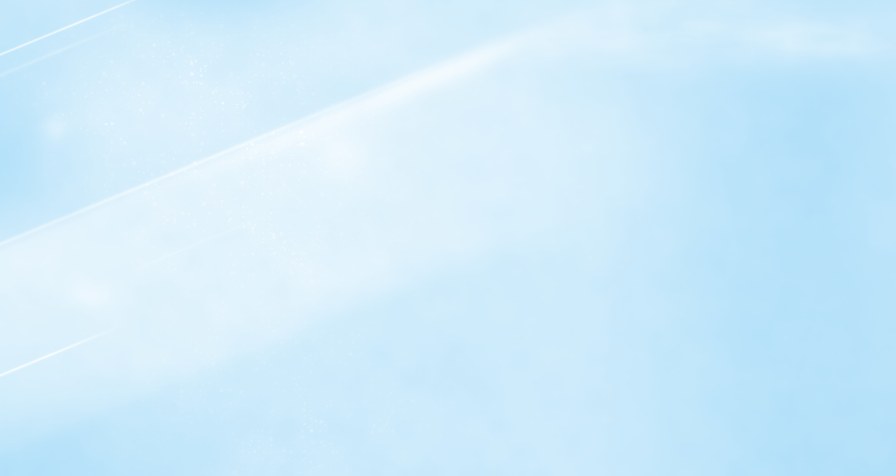
A Shadertoy shader for this background:

```glsl
// Pale blue sky with a broad slanting light beam, thin streaks, soft glows and fine sparkle dust.
#define DEEP_BLUE vec3(0.690, 0.875, 0.975)
#define WHITE vec3(1.0)
#define SLOPE 0.41
#define BEAM_TOP 0.485
#define BEAM_BOTTOM 0.045
#define BEAM_LIGHT 0.22
#define CLOUD_AMOUNT 0.16
#define GRAIN_AMOUNT 0.11
#define DUST_LIGHT 0.30
#define DUST_CELLS 48.0

float hash(vec2 p) {
    return fract(sin(dot(p, vec2(127.1, 311.7))) * 43758.5453);
}

float noise(vec2 p) {
    vec2 i = floor(p), f = fract(p);
    f = f * f * (3.0 - 2.0 * f);
    return mix(mix(hash(i), hash(i + vec2(1, 0)), f.x),
               mix(hash(i + vec2(0, 1)), hash(i + vec2(1, 1)), f.x), f.y);
}

float fbm(vec2 p) {
    float sum = 0.0, weight = 0.5;
    for (int i = 0; i < 5; i++) {
        sum += weight * noise(p);
        p = mat2(1.6, 1.2, -1.2, 1.6) * p + 7.3;
        weight *= 0.5;
    }
    return sum;
}

// Soft elliptical spot, 1 at its centre
float spot(vec2 p, vec2 centre, vec2 radius) {
    vec2 q = (p - centre) / radius;
    return exp(-dot(q, q));
}

// Thin slanted line that fades out towards the right
float streak(vec2 p, float offset, float endX, float width) {
    float d = (p.y - SLOPE * p.x - offset) / width;
    return exp(-d * d) * (1.0 - smoothstep(0.35 * endX, endX, p.x));
}

// Scattered dots of varied size, one at most per cell
float dust(vec2 p) {
    float sum = 0.0;
    for (int layer = 0; layer < 3; layer++) {
        vec2 q = p * DUST_CELLS * (1.0 + 0.45 * float(layer)) + 17.0 * float(layer);
        vec2 cell = floor(q);
        vec2 centre = 0.3 + 0.4 * vec2(hash(cell), hash(cell + 31.0));
        float radius = mix(0.14, 0.30, hash(cell + 57.0));
        float dotShape = 1.0 - smoothstep(0.3 * radius, radius, length(fract(q) - centre));
        sum += dotShape * step(0.5, hash(cell + 83.0)) * hash(cell + 11.0);
    }
    return sum;
}

void mainImage(out vec4 fragColor, in vec2 fragCoord) {
    vec2 p = fragCoord / iResolution.y;
    p.x *= 1.882 * iResolution.y / iResolution.x;
    float slant = p.y - SLOPE * p.x;
    float cloud = fbm(p * vec2(3.0, 4.0)) - 0.48;
    float grain = fbm(p * 20.0 + 4.0) - 0.48;

    // Broad light and shade
    float light = 0.37 - 0.31 * smoothstep(1.15, 1.72, p.x + 0.25 * cloud);
    light += 0.10 * smoothstep(1.72, 1.90, p.x) * smoothstep(0.2, 0.6, p.y);
    light -= 0.27 * spot(p, vec2(0.0, 0.0), vec2(0.40, 0.19));
    light -= 0.32 * spot(p, vec2(-0.02, 0.67), vec2(0.13, 0.15));
    light -= 0.36 * spot(p, vec2(0.46, 1.05), vec2(0.20, 0.10));
    light -= 0.14 * spot(p, vec2(0.02, 0.93), vec2(0.16, 0.12));
    light += 0.17 * spot(p, vec2(0.36, 0.76), vec2(0.28, 0.17));
    light += 0.12 * spot(p, vec2(0.82, 0.93), vec2(0.24, 0.12));
    light += 0.08 * spot(p, vec2(1.22, 0.65), vec2(0.25, 0.20));
    light -= 0.07 * spot(p, vec2(1.25, 0.85), vec2(0.14, 0.05));

    // Main beam with a feathered lower side and a bright upper ridge
    float lowerSide = smoothstep(-0.05, 0.10, slant - BEAM_BOTTOM + 0.06 * cloud);
    lowerSide = 0.75 * lowerSide + 0.25 * smoothstep(-0.015, 0.015, slant - BEAM_BOTTOM);
    float upperSide = 1.0 - smoothstep(-0.02, 0.015, slant - BEAM_TOP);
    float reach = 1.0 - smoothstep(0.75, 1.45, p.x);
    light += BEAM_LIGHT * lowerSide * upperSide * reach;
    float ridgeSpan = smoothstep(0.3, 0.95, p.x) * (1.0 - smoothstep(0.98, 1.22, p.x));
    float ridge = (slant - BEAM_TOP + 0.02) / 0.028;
    light += 0.20 * exp(-ridge * ridge) * ridgeSpan;
    light += 0.12 * spot(p, vec2(0.0, 0.46), vec2(0.35, 0.08));

    // Wispy bank in the upper right
    float wisps = fbm(p * vec2(4.0, 18.0) + 9.0) - 0.48;
    float bank = spot(p, vec2(1.55, 0.94), vec2(0.36, 0.08));
    light += bank * (0.44 + 0.7 * cloud + 0.5 * wisps);
    light += 0.20 * spot(p, vec2(1.72, 0.90), vec2(0.13, 0.04));

    // Thin streaks
    light += 0.50 * streak(p, 0.885, 0.42, 0.0026);
    light += 0.15 * streak(p, 0.842, 0.30, 0.004);
    light += 0.22 * streak(p, 0.487, 1.10, 0.0045);
    light += 0.36 * streak(p, 0.211, 0.27, 0.003);
    light += 0.10 * streak(p, 0.318, 0.70, 0.003) * smoothstep(0.25, 0.4, p.x);

    // Round glows
    light += 0.22 * spot(p, vec2(0.115, 0.73), vec2(0.025));
    light += 0.14 * spot(p, vec2(0.196, 0.38), vec2(0.05, 0.03));
    light += 0.13 * spot(p, vec2(0.723, 0.67), vec2(0.06));
    light += 0.06 * spot(p, vec2(0.66, 0.42), vec2(0.05));

    // Painted texture and sparkle dust in loose patches
    light += CLOUD_AMOUNT * cloud + GRAIN_AMOUNT * grain;
    float patches = spot(p, vec2(0.40, 0.78), vec2(0.30, 0.17))
                  + 0.6 * spot(p, vec2(0.52, 0.50), vec2(0.22, 0.11))
                  + 0.6 * spot(p, vec2(0.62, 0.13), vec2(0.30, 0.17));
    light += DUST_LIGHT * dust(p) * patches * smoothstep(-0.25, 0.12, grain);

    fragColor = vec4(mix(DEEP_BLUE, WHITE, clamp(light, 0.0, 1.0)), 1.0);
}
```
